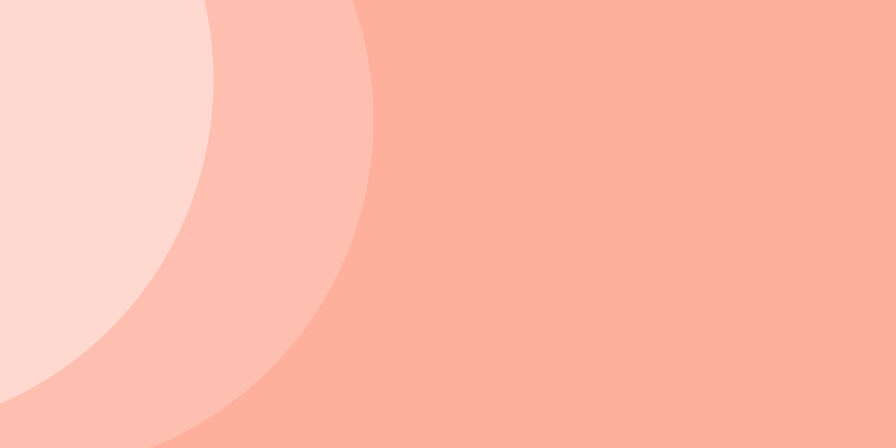
This background is drawn by a WebGL 2 fragment shader. Its source:

```glsl
#version 300 es
precision highp float;
// Two overlapping pale discs rising from the left edge of a flat coral field.
// Each disc is a circle distance function, blended over the one below it
// with an edge one pixel wide. Lengths are in canvas heights.

#define DISC_RADIUS  0.7865
#define OUTER_CENTER vec2(0.0469, 0.7323)
#define INNER_CENTER vec2(-0.3099, 0.8219)
#define CORAL        vec3(1.0, 0.69, 0.61)
#define PEACH        vec3(1.0, 0.75, 0.69)
#define BLUSH        vec3(1.0, 0.85, 0.81)

uniform vec2 u_resolution;
out vec4 fragColor;

// Signed distance to a circle, negative inside
float circleDistance(vec2 point, vec2 center, float radius) {
    return length(point - center) - radius;
}

// Share of the pixel that lies inside the shape
float coverage(float signedDistance, float pixelSize) {
    return clamp(0.5 - signedDistance / pixelSize, 0.0, 1.0);
}

void main() {
    float pixelSize = 1.0 / u_resolution.y;
    vec2 point = gl_FragCoord.xy * pixelSize;

    float outerDisc = coverage(circleDistance(point, OUTER_CENTER, DISC_RADIUS), pixelSize);
    float innerDisc = coverage(circleDistance(point, INNER_CENTER, DISC_RADIUS), pixelSize);

    // Layers from back to front
    vec3 color = CORAL;
    color = mix(color, PEACH, outerDisc);
    color = mix(color, BLUSH, innerDisc);

    fragColor = vec4(color, 1.0);
}
```
